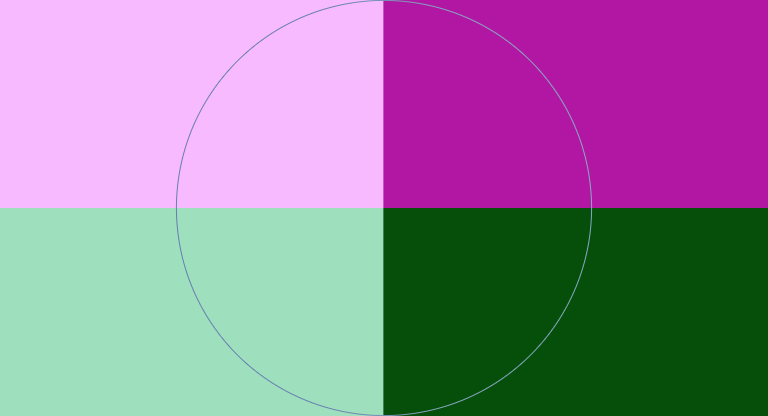
Give the GLSL for this background, as a Shadertoy shader.

```glsl
// Four flat colour quadrants crossed by a hairline circle that spans the height.
// Quadrants are blended by antialiased half-planes; the circle is a distance
// function whose ink shifts from slate on the left to pale blue on the right.

// Quadrant colours
const vec3 PINK   = vec3(0.97, 0.73, 1.00);
const vec3 PURPLE = vec3(0.70, 0.09, 0.64);
const vec3 MINT   = vec3(0.62, 0.88, 0.74);
const vec3 FOREST = vec3(0.02, 0.31, 0.04);

// Ring colours
const vec3 INK_LEFT  = vec3(0.40, 0.49, 0.69);
const vec3 INK_RIGHT = vec3(0.53, 0.66, 0.76);

// Geometry, in units of canvas height, from the centre
const vec2  SPLIT       = vec2(-0.0015, 0.0);
const float RING_RADIUS = 0.499;
const float RING_WIDTH  = 0.0024;

// Coverage of a pixel by the region where the signed distance is positive
float coverage(float signedDistance, float pixelSize) {
    return clamp(0.5 + signedDistance / pixelSize, 0.0, 1.0);
}

vec3 quadrants(vec2 p, float pixelSize) {
    float right = coverage(p.x - SPLIT.x, pixelSize);
    float top   = coverage(p.y - SPLIT.y, pixelSize);
    return mix(mix(MINT, FOREST, right), mix(PINK, PURPLE, right), top);
}

float ring(vec2 p, float pixelSize) {
    float edgeDistance = abs(length(p) - RING_RADIUS);
    return coverage(0.5 * RING_WIDTH - edgeDistance, pixelSize);
}

void mainImage(out vec4 fragColor, in vec2 fragCoord) {
    float pixelSize = 1.0 / iResolution.y;
    vec2 p = (fragCoord - 0.5 * iResolution.xy) * pixelSize;

    // Background fields
    vec3 color = quadrants(p, pixelSize);

    // Hairline circle
    vec3 ink = mix(INK_LEFT, INK_RIGHT, smoothstep(-0.2, 0.2, p.x));
    color = mix(color, ink, ring(p, pixelSize));

    fragColor = vec4(color, 1.0);
}
```
